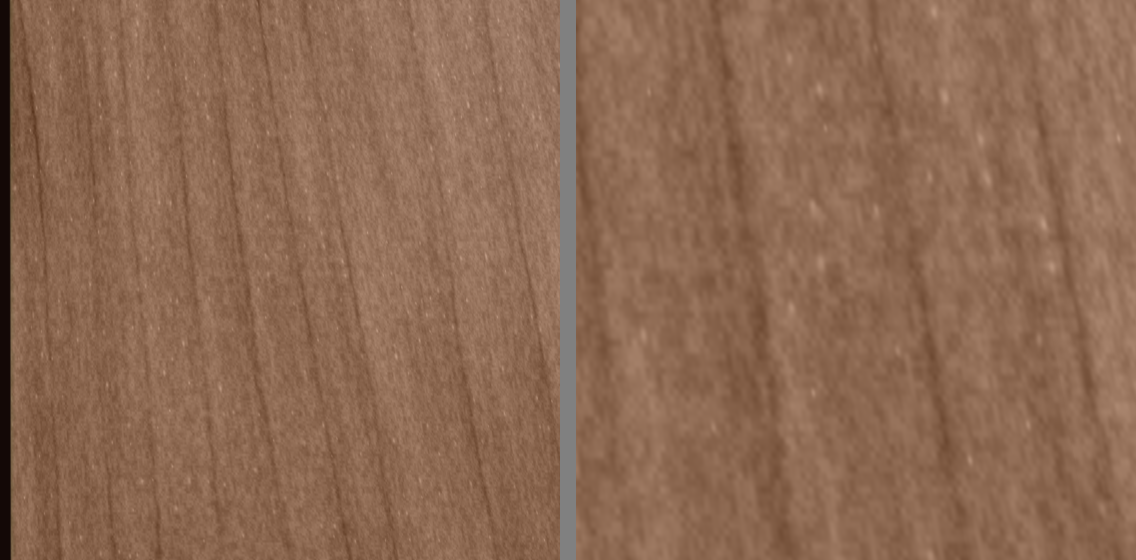
Left: the whole. Right: its middle third, enlarged.
A WebGL 1 fragment shader for this texture:

```glsl
precision highp float;
// Brown walnut board with slanting growth rings, fine fibres and a dark left edge.

uniform vec2 u_resolution;

const vec3 WOOD = vec3(0.572, 0.430, 0.338);
const vec3 GAP = vec3(0.075, 0.030, 0.025);
const vec3 BEVEL = vec3(0.47, 0.39, 0.27);
const vec3 SHEEN = vec3(0.034, 0.040, 0.050);

const float GAP_WIDTH = 0.0185;
const float BEVEL_WIDTH = 0.006;
const float DRIFT_LEFT = 0.06;      // sideways run of the rings, top to bottom
const float DRIFT_RIGHT = 0.17;
const float RINGS_NARROW = 12.0;    // rings per canvas width on the left
const float RINGS_WIDE = 6.5;       // and on the right
const float SPACING_CHANGE = 0.53;
const float RING_WOBBLE = 0.016;
const float BAND_WIDTH = 0.030;
const float BAND_DARK = 0.052;
const float LINE_WIDTH = 0.0038;
const float LINE_DARK = 0.075;
const float STREAK_CONTRAST = 0.065;
const float FIBRE_CONTRAST = 0.080;
const float DUST_CONTRAST = 0.060;
const float FLECK_LIGHT = 0.12;
const vec2 FLECK_GRID = vec2(64.0, 40.0);

float hash(vec2 p) {
  vec3 q = fract(p.xyx * 0.1031);
  q += dot(q, q.yzx + 33.33);
  return fract((q.x + q.y) * q.z);
}

float noise(vec2 p) {
  vec2 i = floor(p);
  vec2 f = fract(p);
  f = f * f * (3.0 - 2.0 * f);
  float low = mix(hash(i), hash(i + vec2(1.0, 0.0)), f.x);
  float high = mix(hash(i + vec2(0.0, 1.0)), hash(i + vec2(1.0, 1.0)), f.x);
  return mix(low, high, f.y);
}

// Noise centred on zero.
float grain(vec2 p) {
  return noise(p) - 0.5;
}

// Darkness of the rings: a soft band that deepens towards a crisp right edge.
float growthRings(float u, float down) {
  float rate = u < SPACING_CHANGE ? RINGS_NARROW : RINGS_WIDE;
  float ring = RINGS_NARROW * min(u, SPACING_CHANGE)
             + RINGS_WIDE * max(u - SPACING_CHANGE, 0.0);
  float cell = floor(ring);
  float dark = 0.0;
  for (int k = -1; k <= 2; k++) {
    float id = cell + float(k);
    float jitter = 0.5 * (hash(vec2(id, 7.0)) - 0.5);
    float wobble = RING_WOBBLE * grain(vec2(id * 9.7, down * 3.0 + id))
                 + 0.004 * grain(vec2(id * 5.3, down * 14.0));
    float d = (ring - id - 0.5 - jitter) / rate - wobble;
    float strength = 0.4 + 0.6 * hash(vec2(id, 31.0));
    float fade = 0.35 + 0.9 * noise(vec2(id * 3.1, down * 4.0 + 5.0));
    float band = d < 0.0 ? exp(d / BAND_WIDTH) : exp(-d / LINE_WIDTH);
    float line = exp(-d * d / (LINE_WIDTH * LINE_WIDTH));
    dark += strength * (BAND_DARK * band + LINE_DARK * fade * line);
  }
  return dark;
}

// Sparse short pale flecks, one at most in each cell.
float flecks(vec2 p) {
  vec2 g = p * FLECK_GRID;
  vec2 cell = floor(g);
  vec2 jitter = vec2(hash(cell + 3.0), hash(cell + 57.0)) - 0.5;
  vec2 d = (fract(g) - 0.5 - 0.45 * jitter) / FLECK_GRID;
  float size = 0.6 + 0.7 * hash(cell + 91.0);
  d /= size * vec2(0.0018, 0.0042);
  return step(0.87, hash(cell + 17.0)) * exp(-dot(d, d));
}

void main() {
  vec2 p = gl_FragCoord.xy / u_resolution;
  float down = 1.0 - p.y;

  // Coordinate that follows the slant of the wood
  float drift = mix(DRIFT_LEFT, DRIFT_RIGHT, smoothstep(0.15, 0.70, p.x));
  float u = p.x - drift * down;
  vec2 along = vec2(u + 1.0, p.y);

  // Rings, streaks and fine fibres
  float tone = -growthRings(u, down);
  float leftSide = 1.0 - smoothstep(0.05, 0.32, p.x);
  tone += STREAK_CONTRAST * (0.7 + 0.5 * leftSide) * grain(along * vec2(46.0, 2.5));
  tone += 0.045 * grain(along * vec2(110.0, 9.0));
  tone += 0.030 * grain(along * vec2(9.0, 4.0));
  tone += FIBRE_CONTRAST * grain(along * vec2(215.0, 80.0));
  tone += DUST_CONTRAST * grain(along * vec2(390.0, 240.0));
  tone += FLECK_LIGHT * flecks(along);
  tone -= 0.022 * leftSide + 0.012 * smoothstep(0.4, 1.0, down);

  // Pale sheen at the upper right
  float sheen = smoothstep(0.35, 1.0, p.x) * smoothstep(0.15, 0.95, p.y);
  vec3 color = WOOD + tone + SHEEN * sheen;

  // Worn bevel and dark gap at the left
  float edge = p.x - GAP_WIDTH - 0.0015 * (down - 0.5);
  float bevel = 1.0 - smoothstep(0.0, BEVEL_WIDTH * (1.0 + noise(p * vec2(1.0, 90.0))), edge);
  color = mix(color, BEVEL + 0.5 * tone, 0.8 * bevel);
  color = mix(GAP, color, smoothstep(-0.002, 0.002, edge));

  gl_FragColor = vec4(color, 1.0);
}
```
